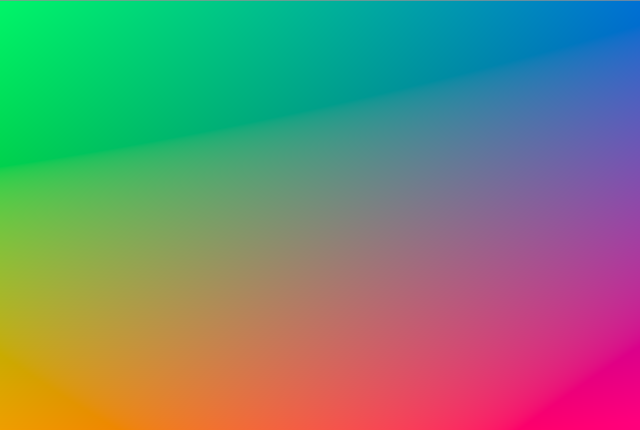
Give the GLSL for this background, as a Shadertoy shader.

```glsl
// A smooth four-hue field: green, blue, orange and magenta toward the corners, muted in the middle.
// Each channel is a parabola down the canvas in linear light, with coefficients that vary across it.
// Clipping at zero makes the soft creases; an sRGB curve then encodes the result.

#define RED_EDGE vec3(0.388, 0.250, 0.058)   // crease depth at left, middle, right
#define RULE_HEIGHT 0.0016                   // thin rule along the top
#define RULE_COLOR vec3(0.58, 0.57, 0.58)

// Parabola through three values at x = 0, 0.5 and 1.
vec3 across(vec3 left, vec3 middle, vec3 right, float x) {
    vec3 slope = 4.0 * middle - 3.0 * left - right;
    vec3 curve = 2.0 * (left + right) - 4.0 * middle;
    return left + x * (slope + x * curve);
}

vec3 encodeSrgb(vec3 light) {
    vec3 low = 12.92 * light;
    vec3 high = 1.055 * pow(max(light, vec3(0.0031308)), vec3(1.0 / 2.4)) - 0.055;
    return mix(low, high, step(0.0031308, light));
}

vec3 hueField(float x, float depth) {
    // Red begins below a bowed crease; green and blue begin at the top.
    float edge = across(vec3(RED_EDGE.x), vec3(RED_EDGE.y), vec3(RED_EDGE.z), x).x;
    vec3 d = vec3(max(depth - edge, 0.0), depth, depth);

    // Red, green and blue: starting light, change with depth, and bend.
    vec3 start = across(vec3(0.0, 0.915, 0.14), vec3(0.0, 0.456, 0.314), vec3(0.0, 0.165, 0.66), x);
    vec3 slope = across(vec3(1.135, -0.79, -0.17), vec3(0.62, -0.45, -0.25), vec3(0.30, -0.215, -0.64), x);
    vec3 bend = across(vec3(0.453, 0.215, 0.0), vec3(0.80, 0.09, 0.0), vec3(0.85, 0.0125, 0.18), x);
    return clamp(start + d * (slope + d * bend), 0.0, 1.0);
}

void mainImage(out vec4 fragColor, in vec2 fragCoord) {
    vec2 uv = fragCoord / iResolution.xy;
    float depth = 1.0 - uv.y;
    vec3 color = encodeSrgb(hueField(uv.x, depth));

    // Top rule, with an edge one pixel wide.
    float pixel = 1.0 / iResolution.y;
    float rule = clamp((RULE_HEIGHT - depth) / pixel + 0.5, 0.0, 1.0);
    fragColor = vec4(mix(color, RULE_COLOR, rule), 1.0);
}
```
